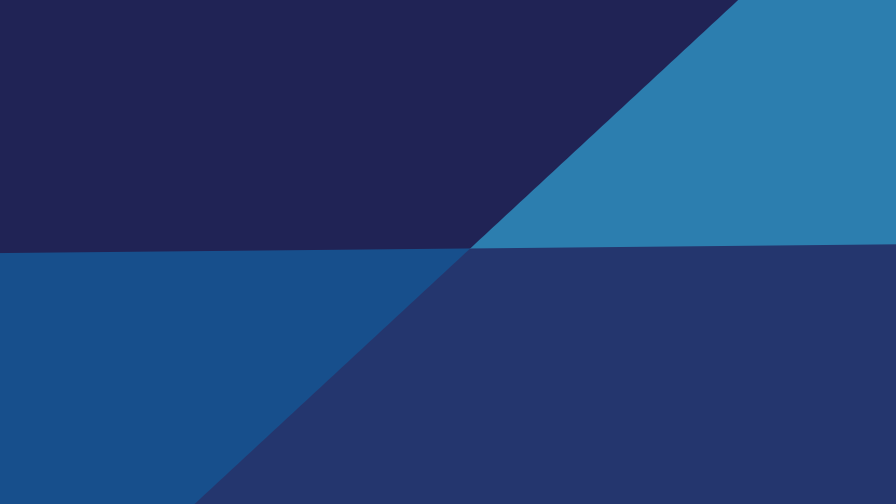
This background is drawn by a Shadertoy shader. Its source:

```glsl
const vec3 NIGHT = vec3(0.126, 0.138, 0.332);
const vec3 INDIGO = vec3(0.142, 0.212, 0.432);
const vec3 COBALT = vec3(0.090, 0.310, 0.550);
const vec3 AZURE = vec3(0.172, 0.494, 0.686);

// Signed distance to a line, positive on the left of its direction
float lineDistance(vec2 p, vec2 anchor, vec2 direction) {
    vec2 d = normalize(direction);
    return dot(p - anchor, vec2(-d.y, d.x));
}

// Coverage of the positive side, softened over one pixel
float sideMask(float dist, float pixel) {
    return clamp(dist / pixel + 0.5, 0.0, 1.0);
}

void mainImage(out vec4 fragColor, in vec2 fragCoord) {
    // Centered coordinates, canvas height = 1
    vec2 p = (fragCoord - 0.5 * iResolution.xy) / iResolution.y;
    float pixel = 1.0 / iResolution.y;

    // Two lines through a shared crossing point
    vec2 crossing = vec2(0.044, 0.007);
    vec2 horizonDir = vec2(1.0, 0.0098);
    vec2 diagonalDir = vec2(1.0787, 1.0);
    float above = sideMask(lineDistance(p, crossing, horizonDir), pixel);
    float leftSide = sideMask(lineDistance(p, crossing, diagonalDir), pixel);

    // One flat colour per sector
    vec3 upper = mix(AZURE, NIGHT, leftSide);
    vec3 lower = mix(INDIGO, COBALT, leftSide);
    fragColor = vec4(mix(lower, upper, above), 1.0);
}
```
